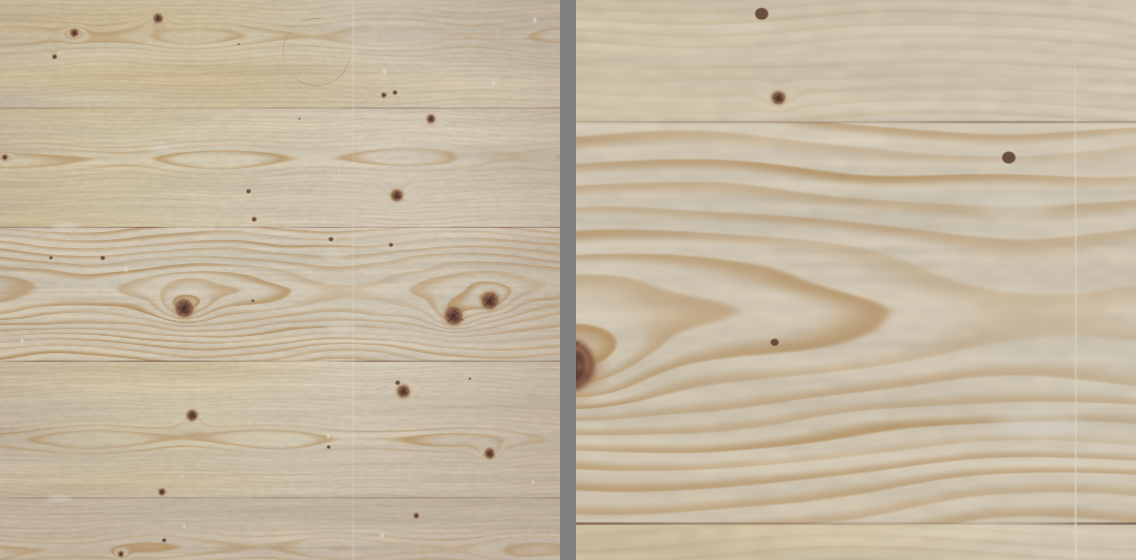
Left: the whole. Right: its middle third, enlarged.
Write a Shadertoy shader that draws this texture.

```glsl
// Worn pine boards: five horizontal planks with ring grain, knots, pin specks and scratches.

const float TAU = 6.28318;
const int BOLD = 2;                 // plank with the coarse grain
const int KNOTS = 17;
const float SEAM[4] = float[4](0.111, 0.355, 0.594, 0.807);
const float PITH[5] = float[5](0.02, 0.216, 0.487, 0.717, 0.935);
const vec3 BIG_KNOT[3] = vec3[3](vec3(0.329, 0.449, 0.017),
                                 vec3(0.810, 0.436, 0.017), vec3(0.875, 0.463, 0.016));

const vec3 CREAM  = vec3(0.82, 0.785, 0.73);
const vec3 PALE   = vec3(0.81, 0.77, 0.67);
const vec3 HONEY  = vec3(0.785, 0.72, 0.585);
const vec3 DULL   = vec3(0.735, 0.68, 0.61);
const vec3 LATE   = vec3(0.68, 0.53, 0.34);
const vec3 BARK   = vec3(0.54, 0.38, 0.30);
const vec3 HEART  = vec3(0.35, 0.23, 0.19);
const vec3 CHALK  = vec3(0.86, 0.85, 0.82);

float hash(vec2 p) {
    vec3 q = fract(p.xyx * 0.1031);
    q += dot(q, q.yzx + 33.33);
    return fract((q.x + q.y) * q.z);
}

float noise(vec2 p) {
    vec2 i = floor(p), f = fract(p);
    f = f * f * (3.0 - 2.0 * f);
    return mix(mix(hash(i), hash(i + vec2(1, 0)), f.x),
               mix(hash(i + vec2(0, 1)), hash(i + vec2(1, 1)), f.x), f.y);
}

int plankAt(float y) {
    int n = 0;
    for (int i = 0; i < 4; i++) n += int(y > SEAM[i]);
    return n;
}

// Knot centre and radius; small ones are scattered outside the bold plank
vec3 knotAt(int i) {
    if (i < 3) return BIG_KNOT[i];
    float k = float(i), size = hash(vec2(k, 9.7));
    float y = fract(k * 0.618 + 0.07) * 0.76;
    y += step(SEAM[1], y) * (SEAM[2] - SEAM[1]);
    return vec3(hash(vec2(k, 3.1)), y, mix(0.004, 0.013, size * size));
}

// Antialiased stroke around a signed distance
float stroke(float d, float halfWidth, float px) {
    return 1.0 - smoothstep(halfWidth - px * 0.5, halfWidth + px, abs(d));
}

// Latewood lines: rings around the pith, pushed outward by knots
float grain(vec2 p, int plank, float scale, float px) {
    float id = float(plank), dy = p.y - PITH[plank];
    float phase = plank == BOLD ? 0.38 : hash(vec2(id, 5.0));
    float core = 0.036 * scale, spacing = 0.0125 * scale;
    float r = sqrt(dy * dy + core * core);
    r -= 0.007 * scale * cos(TAU * (p.x - phase) / (0.45 * sqrt(scale)));
    r += (noise(vec2(p.x * 3.0 + id * 17.0, p.y * 16.0)) - 0.5) * 0.020 * scale;
    r += (noise(vec2(p.x * 12.0 + id * 5.0, p.y * 50.0)) - 0.5) * 0.006 * scale;
    for (int i = 0; i < KNOTS; i++) {
        vec3 k = knotAt(i);
        if (plankAt(k.y) != plank) continue;
        vec2 d = (p - k.xy) * vec2(0.7, 1.0) / (1.8 * k.z);
        r -= 1.7 * k.z * exp(-dot(d, d));
    }
    float ring = r / spacing, w = px / spacing, t = fract(ring);
    float line = smoothstep(0.35, 0.85, t) * (1.0 - smoothstep(1.0 - max(0.14, w), 1.0, t));
    float vary = 0.2 + 0.9 * noise(vec2(p.x * 4.0, floor(ring) * 7.3 + id));
    return line * vary * (1.0 - smoothstep(0.4, 1.0, w));
}

// Sparse round or stretched marks, one per occupied cell
float marks(vec2 p, float cells, float seed, float chance, vec2 radius, float px) {
    vec2 cell = floor(p * cells), s = cell + seed;
    vec2 centre = (cell + 0.25 + 0.5 * vec2(hash(s), hash(s + 31.7))) / cells;
    vec2 size = radius * (0.5 + hash(s + 77.1));
    float d = (length((p - centre) / size) - 1.0) * min(size.x, size.y);
    return step(hash(s + 13.3), chance) * (1.0 - smoothstep(-px, px, d));
}

vec3 addKnot(vec3 col, vec2 p, vec3 k, float px) {
    vec2 d = p - k.xy;
    float tilt = (hash(k.xy * 91.0) - 0.5) * 0.8;
    d = vec2(d.x + tilt * d.y, d.y - tilt * d.x) / k.z;
    float e = length(d) * (0.95 + 0.14 * noise(d * 1.3 + k.xy * 50.0));
    float aa = px / k.z;
    col = mix(col, LATE, 0.45 * (1.0 - smoothstep(0.8, 1.7, e)));
    vec3 wood = mix(HEART, BARK, smoothstep(0.1, 0.9, e + 0.4 * (noise(d * 3.0) - 0.5)));
    wood *= 0.97 + 0.06 * cos(e * 18.0);
    wood = mix(wood, HEART * 0.7, 0.5 * stroke(d.x - d.y * 0.5 + 0.2 * noise(d * 3.0), 0.04, aa));
    return mix(col, wood, 1.0 - smoothstep(0.8 - aa, 1.08 + aa, e));
}

// Board tone: honey streaks at the upper left, cooler in the middle, dull at the rim
vec3 boardTone(vec2 p, float id, bool bold) {
    float band = noise(vec2(p.x * 1.3 + id * 9.0, p.y * 22.0));
    float cloud = noise(p * vec2(2.5, 5.0) + id * 3.0);
    vec3 col = mix(HONEY, PALE, smoothstep(0.1, 0.8, 0.6 * band + 0.4 * cloud));
    float cool = smoothstep(0.25, 0.75, p.x + 0.3 * (cloud - 0.5));
    col = mix(col, CREAM, bold ? 0.65 : 0.55 * cool);
    float rim = smoothstep(0.3, 0.75, length(p - vec2(0.45, 0.62)) + 0.2 * (band - 0.5));
    col = mix(col, DULL, rim * 0.85);
    col *= 0.975 + 0.05 * noise(vec2(p.x * 2.0 + id, p.y * 48.0));
    col *= 0.97 + 0.06 * noise(vec2(p.x * 6.0, p.y * 230.0));
    return col * (0.98 + 0.04 * noise(p * vec2(90.0, 220.0)));
}

void mainImage(out vec4 fragColor, in vec2 fragCoord) {
    vec2 p = fragCoord / iResolution.xy;
    float px = 1.0 / iResolution.y;
    int plank = plankAt(p.y);
    bool bold = plank == BOLD;
    vec3 col = boardTone(p, float(plank), bold);

    // Grain: coarse in the bold plank, strong only near the pith elsewhere
    float offPith = (p.y - PITH[plank]) / 0.02;
    float strength = bold ? 0.72 : mix(0.18, 0.8, exp(-offPith * offPith));
    col = mix(col, LATE, strength * grain(p, plank, bold ? 1.0 : 0.58, px));

    // Seams, strongest around the bold plank
    for (int i = 0; i < 4; i++) {
        float fade = (i == 1 || i == 2 ? 0.55 : 0.25) * noise(vec2(p.x * 12.0, float(i) * 8.0));
        col = mix(col, HEART, (0.1 + fade) * stroke(p.y - SEAM[i], 0.0006, px));
    }

    // Knots and pin specks
    for (int i = 0; i < KNOTS; i++) col = addKnot(col, p, knotAt(i), px);
    col = mix(col, HEART, 0.85 * marks(p, 8.0, 4.0, 0.22, vec2(0.0028, 0.0025), px));

    // Wear: chalky dents, rubbed patches, a long scratch and a broken arc
    col = mix(col, CHALK, 0.7 * marks(p, 11.0, 50.0, 0.12, vec2(0.0025, 0.0035), px));
    col = mix(col, CHALK, 0.4 * marks(p, 6.0, 83.0, 0.18, vec2(0.018, 0.006), 0.004));
    float scratch = stroke(p.x - 0.627 - 0.004 * noise(vec2(p.y * 4.0, 2.0)), 0.0005, px);
    col = mix(col, CHALK, scratch * 0.6 * noise(vec2(p.y * 9.0, 6.0)));
    float arc = stroke(length(p - vec2(0.565, 0.907)) - 0.06, 0.0004, px);
    col = mix(col, BARK, arc * 0.3 * smoothstep(0.3, 0.8, noise(p * 25.0)));

    fragColor = vec4(col, 1.0);
}
```
